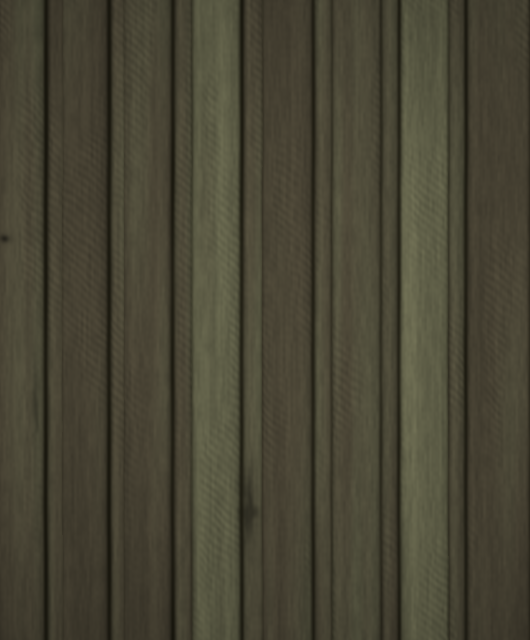
Give the GLSL for this texture, as a Shadertoy shader.

```glsl
// Dark olive-brown wooden cladding: vertical boards, deep seams, fine grain and ripple figure.

const int STRIPS = 15;

// Each strip: left edge, tone, depth of the seam on its left
const vec3 strips[STRIPS] = vec3[STRIPS](
    vec3(-0.100, 0.288, 0.00), vec3(0.0865, 0.262, 1.00), vec3(0.118, 0.252, 0.18),
    vec3( 0.206, 0.278, 1.00), vec3(0.2340, 0.264, 0.20), vec3(0.326, 0.272, 0.95),
    vec3( 0.362, 0.338, 0.38), vec3(0.4560, 0.282, 0.92), vec3(0.495, 0.256, 0.30),
    vec3( 0.591, 0.290, 0.85), vec3(0.6260, 0.277, 0.42), vec3(0.719, 0.275, 0.58),
    vec3( 0.753, 0.338, 0.80), vec3(0.8460, 0.288, 0.42), vec3(0.879, 0.262, 0.85));

const vec3 WARM_BROWN = vec3(1.02, 0.94, 0.73);
const vec3 OLIVE = vec3(0.99, 0.985, 0.745);
const vec3 SEAM_COLOR = vec3(0.085, 0.078, 0.045);

float hash(vec2 p) {
    return fract(sin(dot(p, vec2(127.1, 311.7))) * 43758.5453);
}

float noise(vec2 p) {
    vec2 cell = floor(p), f = fract(p);
    f = f * f * (3.0 - 2.0 * f);
    return mix(mix(hash(cell), hash(cell + vec2(1, 0)), f.x),
               mix(hash(cell + vec2(0, 1)), hash(cell + vec2(1, 1)), f.x), f.y);
}

float bell(float d, float width) {
    return exp(-d * d / (width * width));
}

// Long fibres, short pores and fine speckle, centred on zero
float woodGrain(vec2 p, float seed) {
    vec2 q = p + vec2(0.003 * noise(vec2(p.y * 5.0, seed)), seed * 3.7);
    float fibres = noise(q * vec2(130.0, 3.0)) - 0.5;
    float pores = noise(q * vec2(210.0, 38.0)) - 0.5;
    float speckle = noise(q * vec2(190.0, 150.0)) - 0.5;
    return 0.09 * fibres + 0.11 * pores + 0.05 * speckle;
}

// Slanted ripples that fade in and out in patches
float rippleFigure(vec2 p, float seed) {
    float patches = smoothstep(0.46, 0.82, noise(p * vec2(18.0, 5.0) + seed * 7.3));
    float bend = 1.5 * noise(p * vec2(35.0, 16.0) + seed);
    float phase = 440.0 * p.y + 310.0 * p.x + 3.0 * bend;
    return patches * sin(phase) * (0.4 + 0.6 * noise(p * vec2(80.0, 45.0)));
}

// Soft dark blemish
float stain(vec2 p, vec2 center, vec2 size) {
    vec2 d = (p - center) / size;
    d.x += 0.8 * (noise(p * 60.0) - 0.5);
    return exp(-dot(d, d));
}

void mainImage(out vec4 fragColor, in vec2 fragCoord) {
    vec2 uv = fragCoord / iResolution.xy;
    float blur = max(0.0015, 0.8 / iResolution.x);
    float x = uv.x + 0.0012 * (noise(vec2(uv.y * 9.0, 2.0)) - 0.5);

    // Strip tones and the seams between them
    float tone = strips[0].y, seed = 0.0, light = 1.0;
    float seam = 0.8 * bell(x - 1.003, 0.006);
    for (int i = 1; i < STRIPS; i++) {
        float d = x - strips[i].x, depth = strips[i].z;
        tone = mix(tone, strips[i].y, smoothstep(-blur, blur, d));
        seed = d > 0.0 ? float(i) : seed;
        float worn = depth * (0.88 + 0.24 * noise(vec2(uv.y * 7.0, float(i))));
        seam = max(seam, worn * bell(d, 0.0025 + 0.0022 * depth));
        light -= 0.22 * depth * bell(d, 0.013);
        light += 0.10 * depth * bell(d - 0.012, 0.006);
    }

    // Slow colour drift along each strip
    float drift = noise(vec2(x * 14.0 + seed * 4.1, uv.y * 2.8 + seed)) - 0.5;
    float streak = noise(vec2(x * 55.0 + seed, uv.y * 1.6 + seed * 2.0)) - 0.5;
    float olive = smoothstep(0.24, 0.33, tone + 0.06 * drift + 0.05 * streak);
    vec3 color = tone * mix(WARM_BROWN, OLIVE, olive);
    color *= 1.04 + 0.17 * drift + 0.13 * streak;

    // Surface detail
    color *= 1.0 + woodGrain(uv, seed) + 0.055 * rippleFigure(uv, seed);
    color *= 1.0 - 0.40 * stain(uv, vec2(0.471, 0.205), vec2(0.013, 0.055));
    color *= 1.0 - 0.50 * stain(uv, vec2(0.010, 0.627), vec2(0.012, 0.006));
    color *= 1.0 - 0.25 * stain(uv, vec2(0.068, 0.370), vec2(0.006, 0.060));

    // Seams, then a gentle falloff towards the borders
    color = mix(color * light, SEAM_COLOR, clamp(seam, 0.0, 1.0) * 0.9);
    vec2 fromCenter = (uv - vec2(0.5, 0.52)) * vec2(0.75, 1.0);
    color *= 1.12 - 0.62 * dot(fromCenter, fromCenter);
    fragColor = vec4(color, 1.0);
}
```
